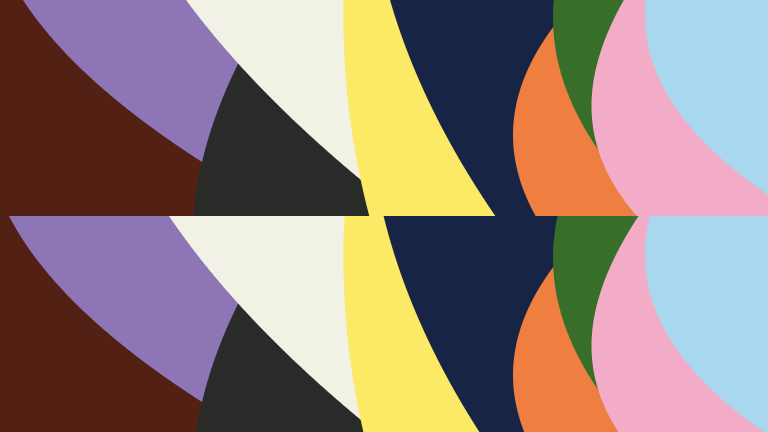
A Shadertoy shader for this background:

```glsl
// Two stacked bands of flat, sweeping colour fields, the lower band sliding the
// same design downward. Each field is everything right of a cubic edge curve,
// painted from left to right; lengths are in canvas heights.

const float SEAM = 0.5;            // height where the bands meet
const float LOWER_SHIFT = 0.5556;  // downward slide of the lower band
const int FIELDS = 9;

const vec3 BROWN  = vec3(0.325, 0.125, 0.078);
const vec3 PURPLE = vec3(0.557, 0.459, 0.714);
const vec3 BLACK  = vec3(0.161, 0.169, 0.157);
const vec3 CREAM  = vec3(0.949, 0.945, 0.902);
const vec3 YELLOW = vec3(0.988, 0.914, 0.400);
const vec3 NAVY   = vec3(0.090, 0.141, 0.270);
const vec3 ORANGE = vec3(0.937, 0.498, 0.255);
const vec3 GREEN  = vec3(0.212, 0.431, 0.165);
const vec3 PINK   = vec3(0.949, 0.675, 0.784);
const vec3 SKY    = vec3(0.663, 0.843, 0.937);

const vec3 FIELD_COLOR[FIELDS] = vec3[FIELDS](
    PURPLE, BLACK, CREAM, YELLOW, NAVY, ORANGE, GREEN, PINK, SKY);

// Edge curves: vertex x, vertex depth, quadratic bend, cubic bend
const vec4 PURPLE_EDGE = vec4(-0.0341, -0.2685, 1.212, 0.0);
const vec4 BLACK_EDGE  = vec4(0.4428, 0.5836, 0.570, 0.0);
const vec4 CREAM_EDGE  = vec4(0.1858, -0.6619, 0.5586, 0.0);
const vec4 YELLOW_EDGE = vec4(0.7949, 0.0417, 0.285, 0.0);
const vec4 NAVY_EDGE   = vec4(0.8500, -0.3648, 0.3966, 0.0);
const vec4 ORANGE_EDGE = vec4(1.1875, 0.3125, 1.490, 0.0);
const vec4 GREEN_EDGE  = vec4(1.2801, 0.0417, 1.123, 0.0);
const vec4 PINK_EDGE   = vec4(1.3692, 0.2454, 1.426, 0.7465);
const vec4 SKY_EDGE    = vec4(1.4931, 0.0347, 1.426, 0.5225);

const vec4 FIELD_EDGE[FIELDS] = vec4[FIELDS](
    PURPLE_EDGE, BLACK_EDGE, CREAM_EDGE, YELLOW_EDGE, NAVY_EDGE,
    ORANGE_EDGE, GREEN_EDGE, PINK_EDGE, SKY_EDGE);

// Approximate signed distance to an edge, positive on its right side
float edgeDistance(vec2 p, vec4 edge) {
    float u = p.y - edge.y;
    float x = edge.x + u * u * (edge.z + edge.w * u);
    float slope = u * (2.0 * edge.z + 3.0 * edge.w * u);
    return (p.x - x) / sqrt(1.0 + slope * slope);
}

// Coverage of a half plane, softened over one pixel
float coverage(float signedDistance, float pixel) {
    return clamp(signedDistance / pixel + 0.5, 0.0, 1.0);
}

// The whole design; p.y is the depth below its top
vec3 paintFields(vec2 p, float pixel) {
    vec3 color = BROWN;
    for (int i = 0; i < FIELDS; i++) {
        float inside = coverage(edgeDistance(p, FIELD_EDGE[i]), pixel);
        color = mix(color, FIELD_COLOR[i], inside);
    }
    return color;
}

void mainImage(out vec4 fragColor, in vec2 fragCoord) {
    float pixel = 1.0 / iResolution.y;
    vec2 p = fragCoord * pixel;
    vec2 upper = vec2(p.x, 1.0 - p.y);
    vec2 lower = upper - vec2(0.0, LOWER_SHIFT);

    // Join the bands along a smoothed horizontal seam
    vec3 color = mix(paintFields(lower, pixel), paintFields(upper, pixel),
                     coverage(p.y - SEAM, pixel));
    fragColor = vec4(color, 1.0);
}
```
